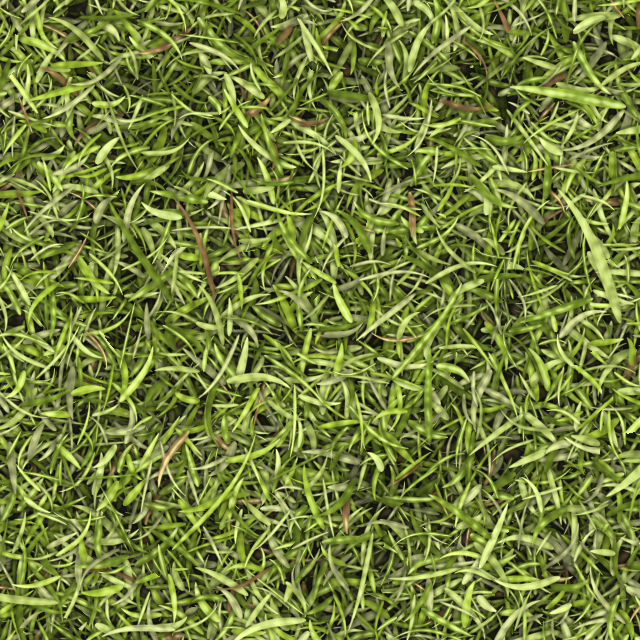
Write a Shadertoy shader that draws this texture.

```glsl
// Dense meadow turf: layered, curved grass blades over dark soil.

const int   LAYERS       = 19;      // blade layers, bottom to top
const float CELLS_FINE   = 23.0;    // grid cells across, smallest blades
const float CELLS_COARSE = 13.0;    // grid cells across, longest blades
const float BLADE_WIDTH  = 0.0044;  // half width, in canvas heights
const float BEND         = 0.30;    // strongest curvature
const float SOFTNESS     = 0.0015;  // edge blur
const float SHADOW_REACH = 0.007;
const float SHADOW_DEPTH = 0.21;
const float DEEP_SHADE   = 0.50;    // brightness of the lowest blades
const float TOP_SHADE    = 1.24;    // brightness of the highest blades

const vec3 SOIL_DARK  = vec3(0.11, 0.11, 0.08);
const vec3 SOIL_BROWN = vec3(0.31, 0.26, 0.18);
const vec3 LEAF       = vec3(0.42, 0.51, 0.15);
const vec3 BRIGHT     = vec3(0.60, 0.71, 0.20);
const vec3 PALE       = vec3(0.68, 0.75, 0.38);
const vec3 DRY        = vec3(0.61, 0.63, 0.41);
const vec3 RUST       = vec3(0.52, 0.40, 0.25);
const vec3 GLOSS      = vec3(0.76, 0.81, 0.53);  // sheen on lit blades

// Integer hash: three random values in 0..1
vec3 hash3(ivec3 key) {
    uvec3 v = uvec3(key) * 1664525u + 1013904223u;
    v.x += v.y * v.z; v.y += v.z * v.x; v.z += v.x * v.y;
    v ^= v >> 16u;
    v.x += v.y * v.z; v.y += v.z * v.x; v.z += v.x * v.y;
    return vec3(v >> 8u) / 16777216.0;
}

float cornerGradient(ivec2 cell, vec2 offset) {
    float angle = 6.28318 * hash3(ivec3(cell, 911)).x;
    return dot(vec2(cos(angle), sin(angle)), offset);
}

// Gradient noise, roughly -0.7..0.7
float gradientNoise(vec2 p) {
    ivec2 c = ivec2(floor(p));
    vec2 f = fract(p);
    vec2 u = f * f * f * (f * (f * 6.0 - 15.0) + 10.0);
    float low  = mix(cornerGradient(c, f),
                     cornerGradient(c + ivec2(1, 0), f - vec2(1, 0)), u.x);
    float high = mix(cornerGradient(c + ivec2(0, 1), f - vec2(0, 1)),
                     cornerGradient(c + ivec2(1, 1), f - vec2(1, 1)), u.x);
    return mix(low, high, u.y);
}

vec3 bladeColor(float pick) {
    if (pick < 0.34) return LEAF;
    if (pick < 0.60) return BRIGHT;
    if (pick < 0.82) return PALE;
    return pick < 0.98 ? DRY : RUST;
}

// Paints one jittered grid of blades over the colour below
vec3 paintLayer(vec3 color, vec2 uv, float cells, float width,
                float presence, float shade, float grain, int seed) {
    vec2 p = uv * cells + hash3(ivec3(seed, 7, 3)).xy * 9.0;
    ivec2 home = ivec2(floor(p));
    float blur = max(SOFTNESS, 0.7 / iResolution.y);

    for (int j = -1; j <= 1; j++)
    for (int i = -1; i <= 1; i++) {
        ivec2 cell = home + ivec2(i, j);
        vec3 place = hash3(ivec3(cell, seed));
        vec3 form  = hash3(ivec3(cell, seed + 100));
        vec3 look  = hash3(ivec3(cell, seed + 200));
        if (look.z > presence) continue;

        // Blade frame: x runs along it, y across it
        float angle = 6.28318 * place.z;
        vec2 axis = vec2(cos(angle), sin(angle));
        vec2 d = (p - vec2(cell) - place.xy) / cells;
        vec2 q = vec2(dot(d, axis), dot(d, vec2(-axis.y, axis.x)));
        float halfLength = mix(0.40, 0.94, form.x) / cells;
        float t = q.x / halfLength;
        if (abs(t) > 1.2) continue;

        // Curved spine and a tapering outline
        float bend = BEND * (form.y * 2.0 - 1.0);
        float across = (q.y - bend * halfLength * (t * t - 0.3 + 0.4 * t * t * t))
                     / sqrt(1.0 + 4.0 * bend * bend * t * t);
        float taper = pow(max(1.0 - t * t, 0.0), 0.45) * (1.0 - 0.35 * t);
        float w = width * mix(0.5, 1.45, form.z * form.z);
        float dist = max(abs(across) - w * taper, abs(q.x) - halfLength);

        // Soft shadow, then the blade with a lit side and a pale sheen
        color *= 1.0 - SHADOW_DEPTH * (1.0 - smoothstep(0.0, SHADOW_REACH, dist));
        float side = clamp(across / w, -1.0, 1.0);
        float rib = 1.0 - smoothstep(0.0, 0.7, abs(side - 0.1));
        float light = shade * mix(0.80, 1.16, look.y)
                    * (0.96 + 0.08 * side + 0.08 * rib + 0.12 * t + 0.40 * grain);
        float sheen = 0.65 * rib * smoothstep(0.3, 1.0, look.y + 0.8 * grain);
        vec3 tint = mix(bladeColor(look.x), GLOSS, sheen) * light;
        tint = mix(tint, GLOSS, 0.5 * smoothstep(0.75, 1.05, tint.g));
        color = mix(color, tint, 1.0 - smoothstep(-blur, blur, dist));
    }
    return color;
}

void mainImage(out vec4 fragColor, in vec2 fragCoord) {
    vec2 uv = fragCoord / iResolution.y;
    float patches = gradientNoise(uv * 6.0) + 0.6 * gradientNoise(uv * 13.0 + 4.0);
    float grain = gradientNoise(uv * 75.0);

    // Soil
    float crumbs = gradientNoise(uv * 42.0 + 17.0) + 0.6 * grain;
    vec3 color = mix(SOIL_DARK, SOIL_BROWN, smoothstep(-0.2, 0.6, crumbs));

    // Blades, sparser and darker in the hollows
    for (int i = 0; i < LAYERS; i++) {
        float height = float(i) / float(LAYERS - 1);
        float cells = mix(CELLS_COARSE, CELLS_FINE, hash3(ivec3(i, 31, 5)).x);
        float presence = 0.86 + 0.50 * patches * height;
        float shade = mix(DEEP_SHADE, TOP_SHADE, height) * (1.0 + 0.19 * patches);
        color = paintLayer(color, uv, cells, BLADE_WIDTH, presence, shade, grain, i);
    }

    // A few broad, long leaves on top
    color = paintLayer(color, uv, 8.0, BLADE_WIDTH * 1.45, 0.28, TOP_SHADE, grain, 60);
    fragColor = vec4(clamp(color, 0.0, 1.0), 1.0);
}
```
